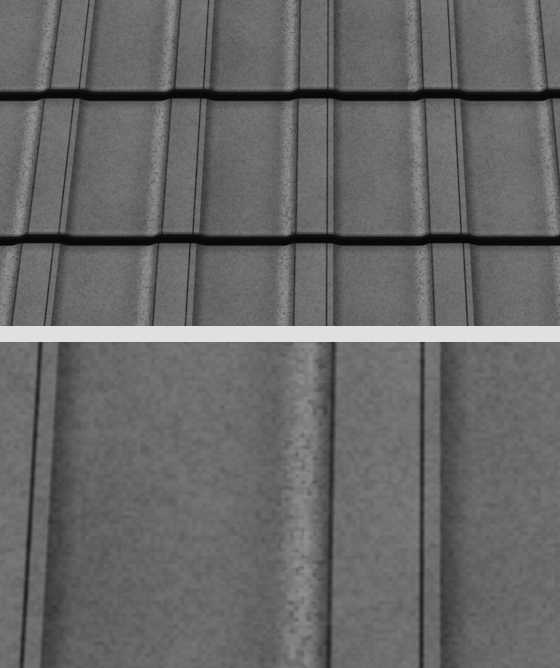
Top, the full canvas; bottom, a detail of the centre.
Reproduce this texture procedurally as a Shadertoy shader.

```glsl
// Grey concrete roof tiles: overlapping courses with raised ribs, seen in slight perspective.

const vec3 SLATE = vec3(1.0, 1.0, 1.005);  // neutral tint of the concrete
const float EAVE_Y = 0.2937;               // first course overlap, from the top
const float COURSE = 0.444;                // height of a course
const float GAP_HALF = 0.0138;             // half height of the overlap shadow
const float GROOVE_U = 0.232;              // interlock groove across a tile
const float STRIP_U = 0.280;               // right side of the interlock strip

float hash(vec2 p) {
    vec3 q = fract(vec3(p.xyx) * 0.1031);
    q += dot(q, q.yzx + 33.33);
    return fract((q.x + q.y) * q.z);
}

float noise(vec2 p) {
    vec2 i = floor(p), f = fract(p);
    f = f * f * (3.0 - 2.0 * f);
    return mix(mix(hash(i), hash(i + vec2(1, 0)), f.x),
               mix(hash(i + vec2(0, 1)), hash(i + vec2(1, 1)), f.x), f.y);
}

float softLine(float dist, float halfWidth, float blur) {
    return 1.0 - smoothstep(halfWidth - blur, halfWidth + blur, abs(dist));
}

// Width of one tile column at depth y; each lower course steps outward.
float columnWidth(float y, float row) {
    return 0.3666 + 0.055 * y + 0.0056 * row;
}

// Column coordinate: integers lie on the left edges of the ribs.
float columnCoord(vec2 p, float row) {
    float anchor = 0.9215 - 0.016 * p.y - 0.0022 * row;
    return (p.x - anchor) / columnWidth(p.y, row);
}

// Height of the cross section: 1 on the rib, 0 in the pan.
float ribLift(float u) {
    return 1.0 - smoothstep(0.25, 0.36, u) + smoothstep(0.92, 1.0, u);
}

// Brightness across one tile, u in 0..1 from the rib's left edge.
float tileProfile(float u, float blur) {
    float rib = 0.425 + 0.02 * smoothstep(0.0, 0.2, u);
    float pan = mix(0.27, 0.405, smoothstep(STRIP_U, 0.37, u));
    pan += 0.03 * smoothstep(0.36, 0.65, u);
    pan -= 0.035 * smoothstep(0.72, 0.86, u);
    pan += 0.125 * smoothstep(0.85, 0.925, u);        // lit roll
    pan -= 0.20 * smoothstep(0.935, 0.995, u);        // roll turning away
    float strip = 0.435;
    float tone = mix(rib, strip, smoothstep(-blur, blur, u - GROOVE_U));
    tone = mix(tone, pan, smoothstep(-blur, blur, u - STRIP_U));

    float edge = min(u, 1.0 - u);
    tone = mix(tone, 0.17, 0.85 * softLine(edge, 0.006, blur));
    tone = mix(tone, 0.10, 0.85 * softLine(u - GROOVE_U, 0.005, blur));
    return mix(tone, 0.24, 0.5 * softLine(u - STRIP_U - 0.004, 0.005, blur));
}

// Fine grain plus broad mottling; the roll is more deeply pitted.
float concreteGrain(vec2 p, float u) {
    float roll = smoothstep(0.84, 0.91, u) * (1.0 - smoothstep(0.96, 1.0, u));
    float fine = noise(p * vec2(210.0, 240.0)) - 0.5;
    float medium = noise(p * vec2(75.0, 105.0) + 17.0) - 0.5;
    float broad = noise(p * vec2(9.0, 12.0) + 41.0) - 0.5;
    float pits = smoothstep(0.62, 0.9, noise(p * 170.0 + 71.0));
    return fine * (0.05 + 0.04 * roll) + medium * 0.025 + broad * 0.03
         - pits * (0.025 + 0.05 * roll);
}

void mainImage(out vec4 fragColor, in vec2 fragCoord) {
    float pixel = 1.0 / iResolution.y;
    vec2 p = vec2(fragCoord.x, iResolution.y - fragCoord.y) * pixel;

    // Locate the course and the tile
    float courseCoord = (p.y - EAVE_Y) / COURSE;
    float row = floor(courseCoord) + 1.0;
    float column = columnCoord(p, row);
    float u = fract(column);
    float blur = max(pixel, 0.0025) / columnWidth(p.y, row);

    // Signed distance below the wavy overlap
    float below = (fract(courseCoord + 0.5) - 0.5) * COURSE;
    below += mix(-0.0022, 0.0055, ribLift(u));

    // Surface with variation from tile to tile and along its slope
    float tone = tileProfile(u, blur);
    tone += 0.022 * (hash(vec2(floor(column), row) + 9.0) - 0.5);
    tone += 0.025 * (0.5 - fract(courseCoord));
    tone += concreteGrain(p, u);

    // Shade beneath the overlap and the rounded lower lip
    float underEave = 1.0 - smoothstep(GAP_HALF, GAP_HALF + 0.03, below);
    tone *= 1.0 - 0.2 * underEave * step(0.0, below);
    tone += 0.025 * softLine(below + GAP_HALF + 0.013, 0.004, 0.004);
    tone *= 1.0 - 0.3 * softLine(below + GAP_HALF + 0.002, 0.004, 0.003);

    // Dark overlap gap with a faint front face
    float face = 0.035 + 0.05 * softLine(below + 0.009, 0.002, 0.004);
    tone = mix(tone, face, softLine(below, GAP_HALF, max(pixel, 0.0025)));
    fragColor = vec4(clamp(tone * SLATE, 0.0, 1.0), 1.0);
}
```
